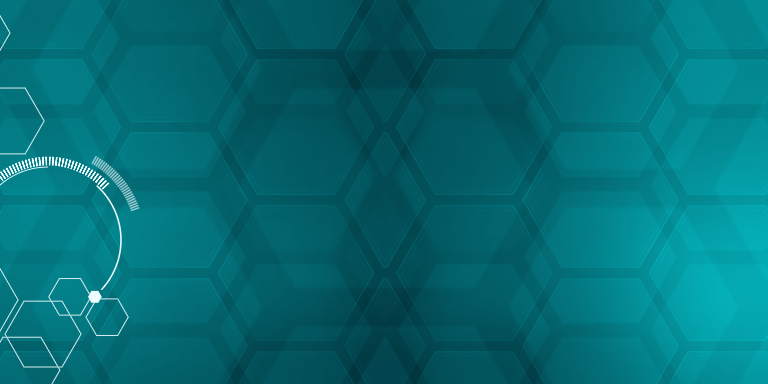
Give the GLSL for this background, as a Shadertoy shader.

```glsl
float hash(vec2 p) {
    return fract(sin(dot(floor(p * 50.0 + 0.5), vec2(12.99, 78.23))) * 4375.5);
}

vec2 gradientAt(vec2 cell) {
    float angle = 6.2832 * hash(cell);
    return vec2(cos(angle), sin(angle));
}

float gradientNoise(vec2 p) {
    vec2 i = floor(p), f = fract(p), e = vec2(0, 1);
    vec2 u = f * f * f * (f * (f * 6.0 - 15.0) + 10.0);
    float low = mix(dot(gradientAt(i), f), dot(gradientAt(i + e.yx), f - e.yx), u.x);
    float high = mix(dot(gradientAt(i + e), f - e), dot(gradientAt(i + 1.0), f - 1.0), u.x);
    return mix(low, high, u.y);
}

// Flat-topped hexagon measured by its apothem
float hexRadius(vec2 p) {
    p = abs(p);
    return max(p.y, p.x * 0.866 + p.y * 0.5);
}

// Honeycomb: x is the radius inside a cell, y a random value per cell
vec2 honeycomb(vec2 p, float spacing) {
    vec2 size = spacing * vec2(1.732, 1.0);
    vec2 a = mod(p + size * 0.5, size) - size * 0.5;
    vec2 b = mod(p, size) - size * 0.5;
    vec2 local = hexRadius(a) < hexRadius(b) ? a : b;
    return vec2(hexRadius(local), hash(p - local));
}

float fill(float d, float soft) {
    return clamp(0.5 - d / soft, 0.0, 1.0);
}

float glow(vec2 p, vec2 center, float radius) {
    vec2 d = (p - center) / radius;
    return exp(-dot(d, d));
}

float between(float v, float low, float high, float soft) {
    return fill(low - v, soft) * fill(v - high, soft);
}

void mainImage(out vec4 fragColor, in vec2 fragCoord) {
    float px = 1.0 / iResolution.y;
    vec2 p = fragCoord * px;
    vec2 q = vec2(abs(p.x - 1.003), p.y);

    // Broad light
    float light = 0.295 + 0.10 * smoothstep(0.1, 0.9, q.x);
    light += 0.09 * smoothstep(1.3, 2.0, p.x);
    light += 0.17 * glow(p, vec2(1.95, 0.23), 0.32);
    light += 0.07 * glow(p, vec2(0.12, 0.36), 0.3);
    light += 0.06 * glow(q, vec2(0.26, 0.36), 0.22);
    light += 0.04 * glow(q, vec2(0.6, 0.48), 0.25);
    light -= 0.04 * smoothstep(0.25, 0.0, p.y);

    // Overlapping translucent honeycombs
    vec2 cell = honeycomb(q - vec2(0.232, 0.289), 0.38);
    vec2 shifted = honeycomb(q - vec2(0.232, 0.52), 0.38);
    vec2 large = honeycomb(q - vec2(0.62, 0.82), 0.62);
    float inside = fill(cell.x - 0.176, 0.004);
    light += inside * (0.035 + 0.025 * (cell.y - 0.5)) - 0.015;
    light += fill(shifted.x - 0.172, 0.005) * (0.012 + 0.035 * shifted.y) - 0.02;
    light += fill(large.x - 0.26, 0.012) * 0.035 - 0.015;

    // Dark crossing in the middle
    float cross = q.x - 0.025 - abs(p.y - 0.545) * 0.577;
    light -= 0.035 * fill(cross, 0.02) * smoothstep(0.2, 0.04, q.x);

    // Faint cell outlines and surface grain
    float shine = 0.4 + 0.6 * smoothstep(-0.3, 0.4, gradientNoise(p * 5.0));
    light += 0.085 * shine * fill(abs(cell.x - 0.175) - 0.0012, px);
    light += 0.035 * shine * fill(abs(cell.x - 0.164) - 0.001, px);
    light += 0.018 * gradientNoise(p * vec2(4.0, 7.0)) + 0.006 * gradientNoise(p * 38.0);
    vec3 color = vec3(0.025 * light, light, light + 0.035);

    // White hexagons: center and circumradius
    const vec3 outlines[7] = vec3[7](
        vec3(-0.047, 0.914, 0.073), vec3(0.016, 0.685, 0.099),
        vec3(0.182, 0.227, 0.055), vec3(0.279, 0.174, 0.055),
        vec3(0.112, 0.130, 0.099), vec3(0.057, 0.036, 0.099),
        vec3(-0.052, 0.219, 0.099));
    float ink = 0.0;
    for (int i = 0; i < 7; i++) {
        float d = hexRadius(p - outlines[i].xy) - outlines[i].z * 0.866;
        ink = max(ink, 0.9 * fill(abs(d) - 0.0013, px));
    }
    ink = max(ink, fill(hexRadius(p - vec2(0.247, 0.227)) - 0.0155, px));

    // Dial arcs and tick bands
    vec2 r = p - vec2(0.125, 0.375);
    float radius = length(r), angle = atan(r.y, r.x), soft = px / max(radius, 0.01);
    float rim = abs(radius - 0.19);
    ink = max(ink, fill(rim - 0.002, px) * between(angle, -0.75, 0.84, soft));
    ink = max(ink, fill(rim - 0.0012, px) * between(angle, 1.57, 2.4, soft));
    float ticks = smoothstep(-0.6, 0.4, cos(angle * 150.0));
    ink = max(ink, ticks * between(radius, 0.194, 0.217, px) * between(angle, 0.73, 2.23, soft));
    float hatch = 0.4 + 0.25 * cos(angle * 240.0);
    ink = max(ink, hatch * between(radius, 0.229, 0.252, px) * between(angle, 0.33, 1.06, soft));

    fragColor = vec4(mix(color, vec3(0.93, 0.99, 1.0), ink), 1.0);
}
```
